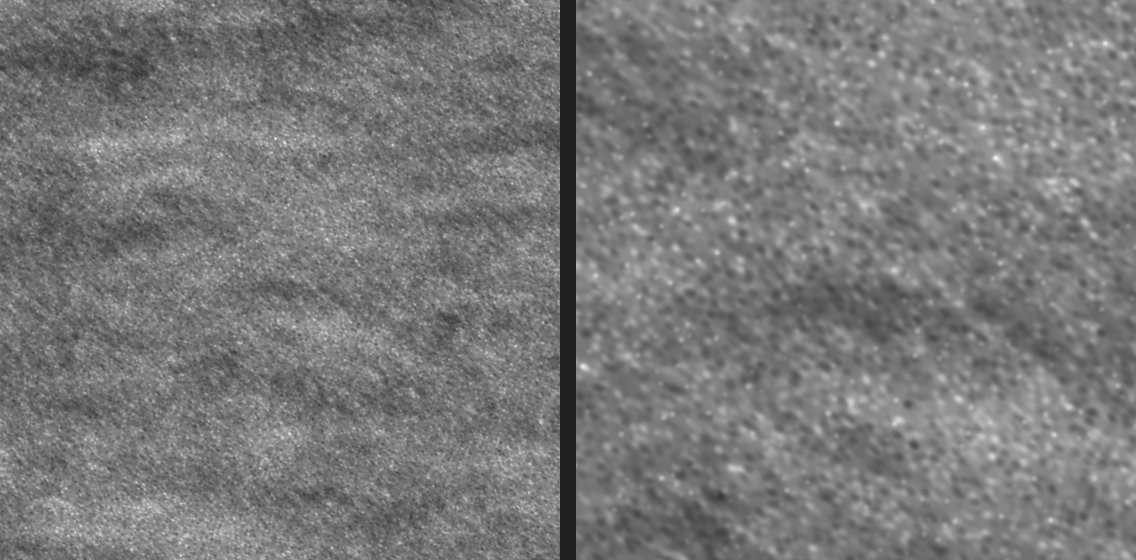
Left: the whole. Right: its middle third, enlarged.
Give the GLSL for this texture, as a Shadertoy shader.

```glsl
// Grey weathered stone: soft horizontal clouding, slanted scratches, fine bright grain.

// Tone, and the log-contrast of each layer
const vec3  STONE_GREY      = vec3(0.453);
const float CLOUD_CONTRAST  = 0.075;
const float BAND_CONTRAST   = 0.055;
const float MOTTLE_CONTRAST = 0.045;
const float STREAK_CONTRAST = 0.075;
const float GRAIN_CONTRAST  = 0.100;
const float SPECK_CONTRAST  = 0.30;

// Cells per canvas height, along and across each layer's direction
const vec2  CLOUD_CELLS  = vec2(3.5, 9.0);
const vec2  BAND_CELLS   = vec2(6.0, 25.0);
const vec2  MOTTLE_CELLS = vec2(15.0, 27.0);
const vec2  STREAK_CELLS = vec2(48.0, 115.0);
const vec2  GRAIN_CELLS  = vec2(175.0, 235.0);
const float SPECK_CELLS  = 150.0;

const float STREAK_ANGLE = -0.64;
const float SPECK_CHANCE = 0.13;
const float SPECK_RADIUS = 0.44;
const float UNIT_SPREAD  = 2.58; // brings cellNoise to unit deviation

vec3 hash32(vec2 cell) {
    vec3 q = fract(cell.xyx * vec3(0.1031, 0.1030, 0.0973));
    q += dot(q, q.yxz + 33.33);
    return fract((q.xxy + q.yzz) * q.zyx);
}

// Cellular noise: one soft light or dark blob at a random point of every cell
float cellNoise(vec2 p, float seed) {
    vec2 base = floor(p);
    float sum = 0.0;
    for (int y = -1; y <= 1; y++) {
        for (int x = -1; x <= 1; x++) {
            vec2 cell = base + vec2(x, y);
            vec3 rnd = hash32(cell + seed);
            vec2 d = cell + rnd.xy - p;
            float falloff = max(1.0 - dot(d, d), 0.0);
            sum += (2.0 * rnd.z - 1.0) * falloff * falloff * falloff;
        }
    }
    return sum * UNIT_SPREAD;
}

// Sparse soft bright dots, kept inside their cells
float specks(vec2 p) {
    vec2 cell = floor(p);
    vec3 rnd = hash32(cell + 611.0);
    vec2 centre = mix(vec2(0.42), vec2(0.58), rnd.xy);
    float dotMask = 1.0 - smoothstep(0.0, SPECK_RADIUS, length(p - cell - centre));
    float strength = smoothstep(1.0 - SPECK_CHANCE, 1.0, rnd.z);
    return dotMask * (0.4 + 0.6 * strength) * step(1.0 - SPECK_CHANCE, rnd.z);
}

mat2 rotation(float angle) {
    float c = cos(angle), s = sin(angle);
    return mat2(c, -s, s, c);
}

void mainImage(out vec4 fragColor, in vec2 fragCoord) {
    vec2 uv = fragCoord / iResolution.y;

    // Layered sines bend the horizontal bedding slightly
    vec2 bed = uv;
    bed.y += 0.010 * sin(7.0 * uv.x + 3.0 * uv.y) + 0.004 * sin(19.0 * uv.x - 11.0 * uv.y);
    vec2 slant = rotation(STREAK_ANGLE) * uv + 3.0;

    // Broad tones
    float clouds = cellNoise(bed * CLOUD_CELLS, 17.0);
    float bands  = cellNoise(bed * BAND_CELLS, 101.0);
    float mottle = cellNoise(bed * MOTTLE_CELLS, 211.0);

    // Scratches deepen in the darker patches
    float roughness = clamp(0.9 - 0.2 * (clouds + bands), 0.45, 1.4);
    float streaks = cellNoise(slant * STREAK_CELLS, 307.0) * roughness;

    // Fine surface
    float grain = cellNoise(slant * GRAIN_CELLS, 419.0);
    float glint = specks((rotation(0.37) * uv + 5.0) * SPECK_CELLS);

    float relief = CLOUD_CONTRAST * clouds
                 + BAND_CONTRAST * bands
                 + MOTTLE_CONTRAST * mottle
                 + STREAK_CONTRAST * streaks
                 + GRAIN_CONTRAST * grain
                 + SPECK_CONTRAST * glint;

    fragColor = vec4(clamp(STONE_GREY * exp(relief), 0.0, 1.0), 1.0);
}
```
